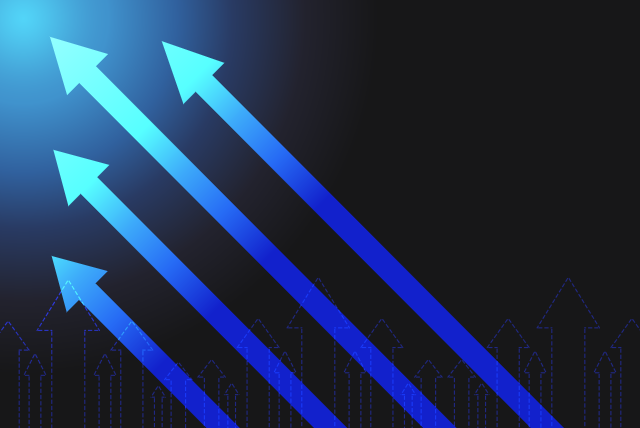
This background is drawn by a WebGL 2 fragment shader. Its source:

```glsl
#version 300 es
precision highp float;
// Glowing diagonal arrows rising over a dark backdrop with dashed upright arrows.
uniform vec2 u_resolution;
out vec4 fragColor;

// Coverage of a shape from its signed distance
float fill(float d, float px) {
    return clamp(0.5 - d / px, 0.0, 1.0);
}

// Corner light: cyan core fading through blue into near black
vec3 backdrop(vec2 p) {
    float r = length(p - vec2(0.055, 0.957));
    vec3 c = mix(vec3(0.33, 0.86, 0.99), vec3(0.25, 0.57, 0.80), smoothstep(-0.05, 0.22, r));
    c = mix(c, vec3(0.19, 0.38, 0.62), clamp((r - 0.20) / 0.16, 0.0, 1.0));
    c = mix(c, vec3(0.16, 0.23, 0.39), clamp((r - 0.36) / 0.13, 0.0, 1.0));
    c = mix(c, vec3(0.135, 0.135, 0.18), clamp((r - 0.49) / 0.17, 0.0, 1.0));
    return mix(c, vec3(0.09, 0.09, 0.095), clamp((r - 0.66) / 0.17, 0.0, 1.0));
}

// Arrow paint, running from the top left to the bottom right
vec3 arrowPaint(float s) {
    vec3 c = mix(vec3(0.58, 1.0, 1.0), vec3(0.34, 1.0, 1.0), clamp((s - 0.20) / 0.44, 0.0, 1.0));
    c = mix(c, vec3(0.24, 0.67, 0.98), clamp((s - 0.64) / 0.19, 0.0, 1.0));
    c = mix(c, vec3(0.15, 0.42, 0.96), clamp((s - 0.83) / 0.19, 0.0, 1.0));
    return mix(c, vec3(0.07, 0.13, 0.80), clamp((s - 1.02) / 0.21, 0.0, 1.0));
}

// Arrow pointing to the upper left, with an endless shaft
float arrowDistance(vec2 p, vec2 tip, float headLength) {
    vec2 q = p - tip;
    float along = (q.x - q.y) * 0.7071;
    float across = abs(q.x + q.y) * 0.7071;
    float slant = (across * headLength - along * 0.068) / length(vec2(headLength, 0.068));
    float head = max(slant, along - headLength);
    float shaft = max(across - 0.0276, headLength * 0.7 - along);
    return min(head, shaft);
}

float dashedLine(vec2 p, vec2 a, vec2 b, float px) {
    vec2 ab = b - a;
    float h = clamp(dot(p - a, ab) / dot(ab, ab), 0.0, 1.0);
    float d = length(p - a - ab * h);
    float dash = (abs(fract(h * length(ab) / 0.0145) - 0.5) - 0.34) * 0.0145;
    return clamp((0.0013 - d) / px + 0.5, 0.0, 1.0) * fill(dash, px);
}

// Upright outlines, repeated across the canvas and mirrored inside each cell
float dashedArrows(vec2 p, float px) {
    // offset, tip height, head half width, head base height
    vec4 shapes[5] = vec4[5](
        vec4(-0.004, 0.352, 0.073, 0.234),
        vec4(0.145, 0.256, 0.049, 0.188),
        vec4(0.082, 0.180, 0.026, 0.129),
        vec4(0.254, 0.160, 0.032, 0.119),
        vec4(0.207, 0.105, 0.017, 0.078));
    float cell = mod(p.x - 0.457, 0.586) - 0.293;
    p.y += 0.006 * step(p.x, 0.457);
    float ink = 0.0;
    for (int i = 0; i < 5; i++) {
        vec4 s = shapes[i];
        float x = i == 0 ? cell : abs(cell);
        vec2 q = vec2(abs(x - s.x), p.y);
        vec2 wing = s.zw;
        vec2 neck = vec2(s.z * 0.53, s.w);
        ink = max(ink, dashedLine(q, vec2(0.0, s.y), wing, px));
        ink = max(ink, dashedLine(q, wing, neck, px));
        ink = max(ink, dashedLine(q, neck, vec2(neck.x, -0.05), px));
    }
    return ink;
}

void main() {
    // Canvas is 1.5 wide and 1 high
    vec2 p = gl_FragCoord.xy / u_resolution * vec2(1.5, 1.0);
    float px = 1.0 / u_resolution.y;
    vec3 color = backdrop(p);

    // Four solid arrows: tip and head length
    vec3 arrows[4] = vec3[4](
        vec3(0.117, 0.914, 0.125), vec3(0.379, 0.904, 0.140),
        vec3(0.125, 0.650, 0.118), vec3(0.121, 0.402, 0.118));
    float d = 1.0;
    for (int i = 0; i < 4; i++) {
        d = min(d, arrowDistance(p, arrows[i].xy, arrows[i].z));
    }
    color = mix(color, arrowPaint(p.x + 1.0 - p.y), fill(d, px));

    // Dashed outlines brighten whatever lies beneath them
    vec3 dodge = min(color / (1.0 - vec3(0.30, 0.45, 0.83)), 1.0);
    color = mix(color, dodge, 0.9 * dashedArrows(p, px));
    fragColor = vec4(color, 1.0);
}
```
